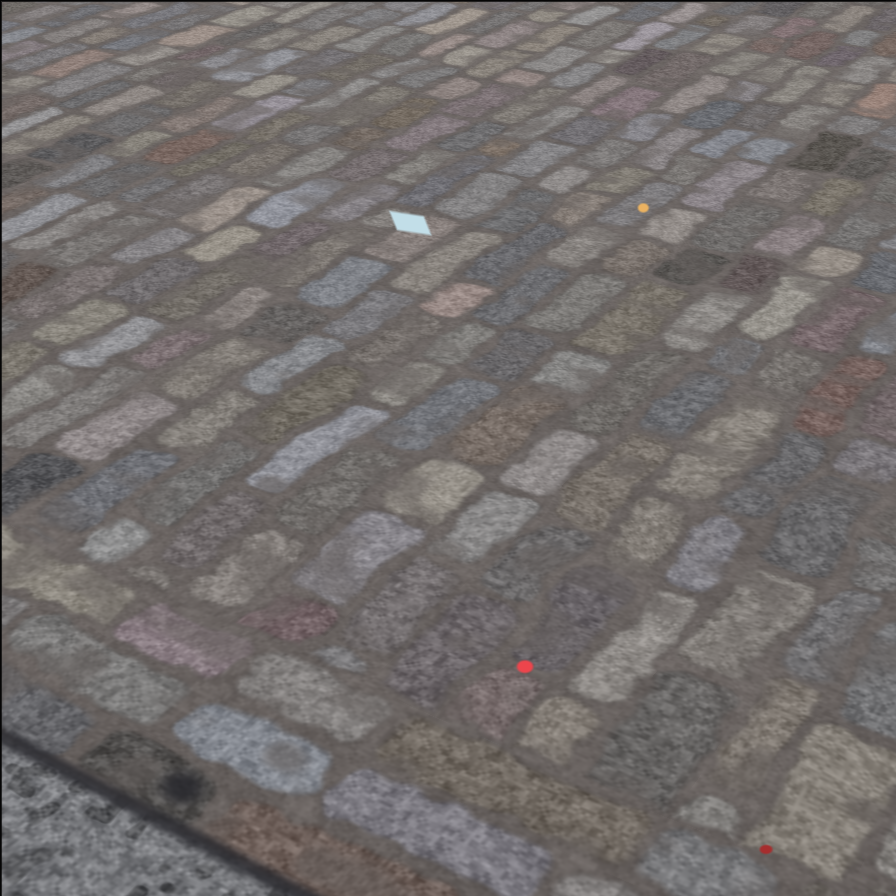
Reproduce this texture procedurally as a Shadertoy shader.

```glsl
// Worn stone setts in perspective, with a three-row border, a kerb and stray litter.

const float HORIZON = 1.56;       // height of the vanishing line
const float KERB_EDGE = 15.94;    // ground depth where the kerb ends
const float FIELD_EDGE = 19.22;   // ground depth where the main courses begin
const float BORDER_WIDTH = 1.09;  // width of one border row
const float SETT_LENGTH = 2.45;   // mean length, in course widths
const float HALF_GAP = 0.10;

const vec3 MUD = vec3(0.41, 0.385, 0.375);
const vec3 GRANITE = vec3(0.46, 0.465, 0.48);
const vec3 SHADOW = vec3(0.16, 0.16, 0.18);

float hash(vec2 p) {
    vec3 h = fract(p.xyx * 0.1031);
    h += dot(h, h.yzx + 33.33);
    return fract((h.x + h.y) * h.z);
}

float noise(vec2 p) {
    vec2 i = floor(p), f = fract(p);
    f = f * f * (3.0 - 2.0 * f);
    return mix(mix(hash(i), hash(i + vec2(1, 0)), f.x),
               mix(hash(i + vec2(0, 1)), hash(i + vec2(1, 1)), f.x), f.y);
}

// Ground plane: x counts courses, y runs along them
vec2 toGround(vec2 p) {
    return vec2((p.x - 1.763) * 12.0, (p.x + 2.604) * 8.45) / (HORIZON - p.y);
}

float jointAt(float i, float seed, float jitter) {
    return i + jitter * (hash(vec2(i, seed)) - 0.5);
}

// Index, start and end of the uneven interval holding t
vec3 interval(float t, float seed, float jitter) {
    float i = floor(t);
    if (t < jointAt(i, seed, jitter)) i -= 1.0;
    else if (t >= jointAt(i + 1.0, seed, jitter)) i += 1.0;
    return vec3(i, jointAt(i, seed, jitter), jointAt(i + 1.0, seed, jitter));
}

float roundedBox(vec2 p, vec2 halfSize, float radius) {
    vec2 d = abs(p) - halfSize + radius;
    return length(max(d, 0.0)) + min(max(d.x, d.y), 0.0) - radius;
}

// Signed distance to the nearest sett, then its two-part identity
vec3 sett(vec2 g, float seed, float jitter) {
    vec3 across = interval(g.x, seed, jitter);
    float shift = hash(vec2(across.x, seed + 7.0));
    vec3 along = interval(g.y / SETT_LENGTH + shift, across.x + seed, 0.6);
    vec2 lo = vec2(across.y, (along.y - shift) * SETT_LENGTH);
    vec2 hi = vec2(across.z, (along.z - shift) * SETT_LENGTH);
    float d = roundedBox(g - 0.5 * (lo + hi), 0.5 * (hi - lo) - HALF_GAP, 0.22);
    return vec3(d, across.x + seed, along.x);
}

// Grey stone, tinted towards blue, tan or pink
vec3 settColor(vec2 id) {
    float light = 0.475 + 0.19 * (hash(id + 3.1) - 0.5);
    float warm = hash(id + 17.7) - 0.45;
    float pink = pow(hash(id + 41.3), 4.0);
    vec3 tone = light + warm * vec3(0.05, 0.01, -0.065) + pink * vec3(0.035, -0.035, -0.03);
    tone *= 1.0 - 0.3 * step(0.95, hash(id + 63.9));
    return mix(MUD, tone, 0.55 + 0.45 * hash(id + 29.5));
}

float spot(vec2 p, vec2 center, vec2 halfSize, float soft) {
    vec2 d = (p - center) / halfSize;
    return 1.0 - smoothstep(1.0 - soft, 1.0 + soft, length(d));
}

void mainImage(out vec4 fragColor, in vec2 fragCoord) {
    vec2 p = fragCoord / iResolution.xy;
    vec2 ground = toGround(p);
    float footprint = length(fwidth(ground));

    // Uneven laying and mineral grain
    vec2 g = ground + 0.24 * (vec2(noise(ground * 0.8), noise(ground * 0.8 + 50.0)) - 0.5);
    float grain = (0.15 * (noise(g * 9.0) - 0.5) + 0.15 * (noise(g * 20.0 + 9.0) - 0.5))
                / (1.0 + 8.0 * footprint);
    float dirt = noise(g * 1.7 + 80.0);

    // Main courses, or border rows turned across them
    vec3 stone;
    if (g.y > FIELD_EDGE) {
        stone = sett(g + vec2(0.37, 0.0), 5.0, 0.25);
        stone.x = max(stone.x, FIELD_EDGE + HALF_GAP - g.y);
    } else {
        stone = sett(vec2((g.y - KERB_EDGE) / BORDER_WIDTH, g.x), 131.0, 0.0);
    }
    float d = stone.x + 0.16 * (noise(g * 3.5) - 0.5);
    float soft = 0.05 + 0.6 * footprint;
    float cover = 1.0 - smoothstep(-soft, soft, d);

    // Mud in the joints, domed and stained stone faces
    vec3 mud = MUD * (0.94 + 0.12 * dirt) + 0.4 * grain;
    mud *= 1.0 - 0.10 * exp(-abs(d) * 14.0);
    vec3 face = settColor(stone.yz) * (0.97 + 0.06 * clamp(-d * 4.0, 0.0, 1.0)) + grain;
    face = mix(face, MUD * 0.92, 0.55 * smoothstep(0.55, 0.9, dirt));
    vec3 color = mix(mud, face, cover) + 0.035 * p.y;

    // Pitted kerb and the dark gutter line beside it
    float pits = smoothstep(0.62, 0.82, noise(ground * 5.0 + 30.0));
    vec3 kerb = GRANITE * (1.0 - 0.28 * pits) + 1.3 * grain;
    color = mix(kerb, color, smoothstep(-soft, soft, ground.y - KERB_EDGE));
    color = mix(color, SHADOW, 0.8 * (1.0 - smoothstep(0.03, 0.2, abs(ground.y - KERB_EDGE))));

    // Stain, paper scrap and small litter
    color = mix(color, SHADOW, 0.85 * spot(p, vec2(0.203, 0.121), vec2(0.022, 0.017), 0.6));
    vec2 q = p - vec2(0.458, 0.751);
    float paper = roundedBox(q + vec2(0.4 * q.y, 0.15 * q.x), vec2(0.018, 0.010), 0.001);
    color = mix(color, vec3(0.76, 0.87, 0.91), 1.0 - smoothstep(-0.002, 0.002, paper));
    color = mix(color, vec3(0.93, 0.27, 0.30), spot(p, vec2(0.586, 0.256), vec2(0.009, 0.007), 0.25));
    color = mix(color, vec3(0.65, 0.18, 0.18), spot(p, vec2(0.855, 0.052), vec2(0.007, 0.005), 0.3));
    color = mix(color, vec3(0.92, 0.70, 0.38), spot(p, vec2(0.718, 0.768), vec2(0.006, 0.005), 0.3));

    // Thin black rim on the left and top
    float rim = smoothstep(0.001, 0.003, min(p.x, 1.0 - p.y));
    fragColor = vec4(mix(vec3(0.02), color, rim), 1.0);
}
```
